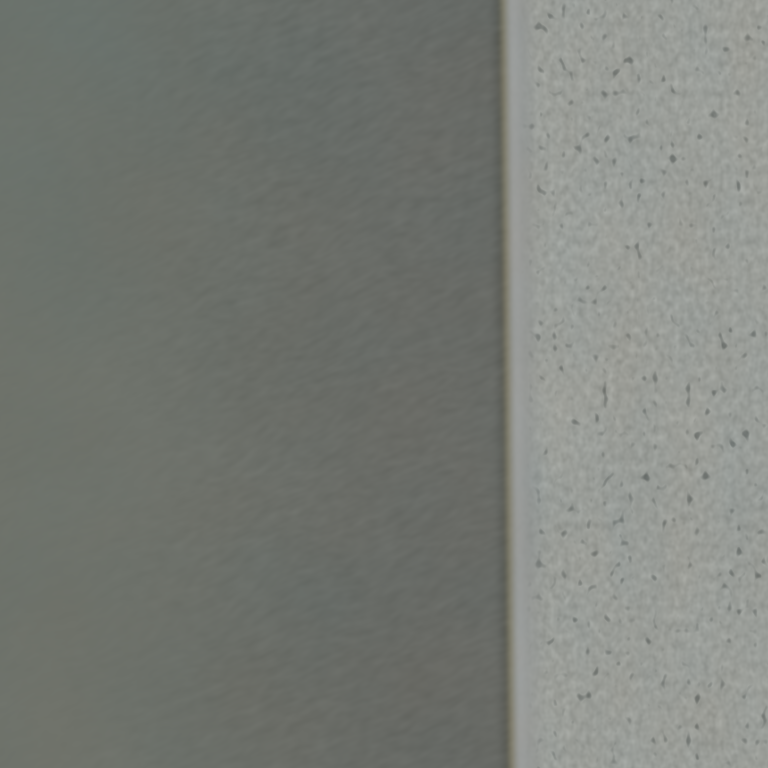
Write a Shadertoy shader that draws this texture.

```glsl
vec2 cellGradient(vec2 cell) {
    vec2 h = vec2(dot(cell, vec2(127.1, 311.7)), dot(cell, vec2(269.5, 183.3)));
    return 2.0 * fract(sin(h) * 43758.55) - 1.0;
}

float gradientNoise(vec2 p) {
    vec2 i = floor(p), f = p - i;
    vec2 u = f * f * f * (f * (f * 6.0 - 15.0) + 10.0);
    float a = dot(cellGradient(i), f);
    float b = dot(cellGradient(i + vec2(1, 0)), f - vec2(1, 0));
    float c = dot(cellGradient(i + vec2(0, 1)), f - vec2(0, 1));
    float d = dot(cellGradient(i + vec2(1, 1)), f - vec2(1, 1));
    return mix(mix(a, b, u.x), mix(c, d, u.x), u.y);
}

float fbm(vec2 p) {
    float sum = 0.0, amplitude = 0.6;
    for (int i = 0; i < 3; i++) {
        sum += amplitude * gradientNoise(p);
        p = mat2(1.6, 1.2, -1.2, 1.6) * p + 7.3;
        amplitude *= 0.5;
    }
    return sum;
}

// Shaded wall with soft streaks that climb to the right
vec3 shadedWall(vec2 uv) {
    vec3 color = mix(vec3(0.43, 0.447, 0.417), vec3(0.408, 0.416, 0.397), smoothstep(0.0, 0.62, uv.x));
    color += vec3(-0.012, 0.0, 0.006) * smoothstep(0.5, 1.0, uv.y) * (1.0 - uv.x);
    color += 0.022 * fbm(uv * vec2(3.0, 4.0) + 2.0);
    color += vec3(-0.016, 0.002, 0.010) * fbm(uv * 6.0 + 19.0);

    vec2 along = mat2(0.91, -0.41, 0.41, 0.91) * uv;
    along += 0.012 * gradientNoise(uv * 9.0);
    float streaks = gradientNoise(along * vec2(32.0, 85.0))
                  + 0.7 * gradientNoise(along * vec2(65.0, 140.0) + 31.0);
    float rough = smoothstep(0.02, 0.42, uv.x + 0.25 * fbm(uv * 4.0 + 5.0));
    color += streaks * mix(0.007, 0.025, rough);
    return color;
}

// Lit plaster with fine grain and dark pits
vec3 litWall(vec2 uv, float fromEdge) {
    float grainy = smoothstep(0.015, 0.05, fromEdge);
    vec3 color = mix(vec3(0.575, 0.585, 0.575), vec3(0.603, 0.615, 0.595), grainy);
    color += 0.03 * fbm(uv * vec2(9.0, 5.0) + 11.0);
    color += vec3(-0.02, 0.0, 0.015) * fbm(uv * vec2(14.0, 7.0) + 23.0);

    float grain = gradientNoise(uv * vec2(105.0, 78.0))
                + 0.6 * gradientNoise(uv * vec2(190.0, 150.0) + 41.0);
    color += 0.07 * grain * mix(0.12, 1.0, grainy);
    float pits = smoothstep(0.22, 0.55, gradientNoise(uv * vec2(92.0, 70.0) + 63.0)
                                      + 0.15 * gradientNoise(uv * 12.0));
    color -= vec3(0.15, 0.145, 0.14) * pits * grainy;
    return color;
}

void mainImage(out vec4 fragColor, in vec2 fragCoord) {
    vec2 uv = fragCoord / iResolution.xy;
    float fromEdge = uv.x - mix(0.667, 0.656, uv.y);

    // Blurred corner between the two walls
    vec3 shade = shadedWall(uv);
    shade -= 0.045 * exp(-pow((fromEdge + 0.007) / 0.009, 2.0));
    vec3 color = mix(shade, litWall(uv, fromEdge), smoothstep(-0.009, 0.011, fromEdge));

    // Warm fringe and pale rim of the corner
    color += vec3(0.035, 0.018, -0.025) * exp(-pow((fromEdge + 0.001) / 0.006, 2.0));
    color += vec3(0.028, 0.026, 0.028) * exp(-pow((fromEdge - 0.013) / 0.008, 2.0));

    fragColor = vec4(clamp(color, 0.0, 1.0), 1.0);
}
```
